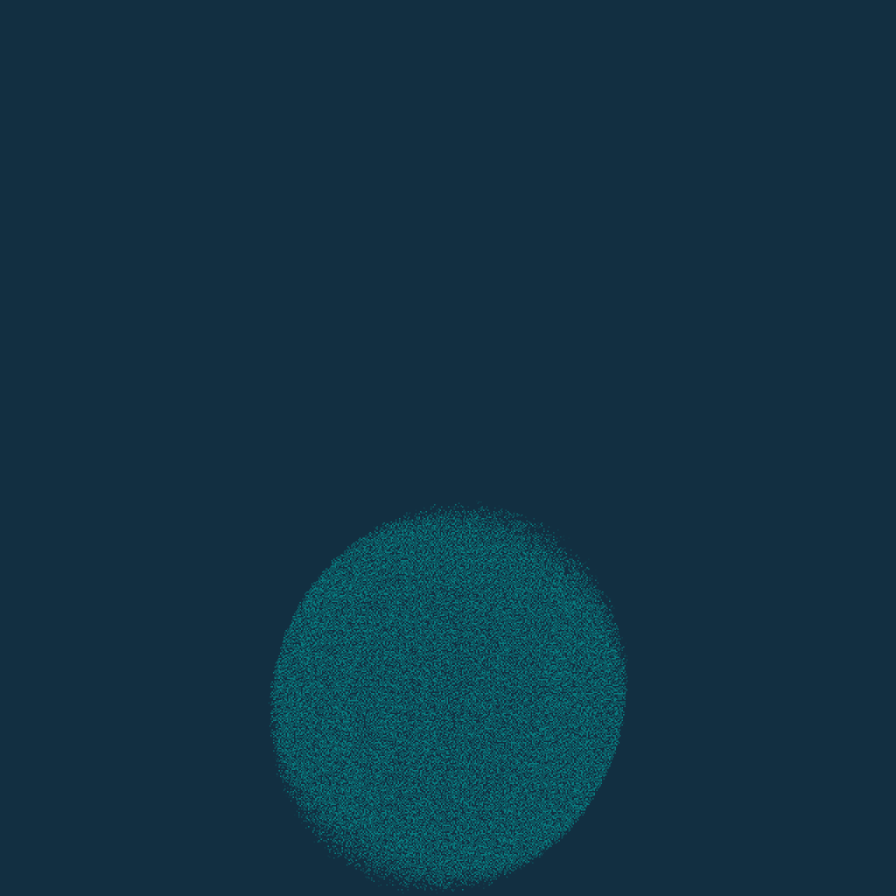
Reproduce this background procedurally as a three.js fragment shader.

```glsl
// A stippled teal disc low on a deep navy ground.
// A tilted ellipse gives the dot density, which thins out towards both ends of
// its long axis; high-passed hash noise turns that density into fine, even grain.
varying vec2 vUv;

float hash(vec2 p) {
  return fract(sin(dot(p, vec2(12.9898, 78.233))) * 43758.5453);
}

// Evenly spread threshold in 0..1: a hash minus the mean of its neighbours
float grainRank(vec2 cell) {
  float around = hash(cell + vec2(1.0, 0.0)) + hash(cell - vec2(1.0, 0.0))
               + hash(cell + vec2(0.0, 1.0)) + hash(cell - vec2(0.0, 1.0));
  float highPass = hash(cell) - 0.25 * around;
  return 1.0 / (1.0 + exp(-5.3 * highPass));
}

// Radius in a slightly tilted ellipse, 1 on its rim
float ellipseRadius(vec2 p) {
  return sqrt(25.2 * p.x * p.x - 4.2 * p.x * p.y + 21.0 * p.y * p.y);
}

// Share of lit grains: crisp at the flanks, scattered at the two ends
float dotDensity(vec2 p) {
  float radius = ellipseRadius(p);
  vec2 direction = p / max(length(p), 0.0001);
  float endness = pow(abs(dot(direction, vec2(0.47, 0.883))), 3.0);
  float inner = 1.0 - mix(0.015, 0.24, endness);
  float outer = 1.01 + 0.05 * endness;
  float body = mix(0.48, 0.54, radius * radius);
  return body * (1.0 - smoothstep(inner, outer, radius));
}

// Coverage of the single grain under a point, with a soft threshold
float grainCoverage(vec2 uv) {
  float grainsAcross = 768.0;
  vec2 cell = floor(uv * grainsAcross);
  vec2 p = (cell + 0.5) / grainsAcross - vec2(0.5005, 0.221);
  return smoothstep(0.0, 0.06, dotDensity(p) - grainRank(cell));
}

void main() {
  vec3 navy = vec3(0.07, 0.184, 0.253);
  vec3 teal = vec3(0.03, 0.48, 0.495);

  // Average four points of a small footprint to smooth the grain edges
  float lit = 0.0;
  for (int j = 0; j < 2; j++) {
    for (int i = 0; i < 2; i++) {
      vec2 offset = (vec2(float(i), float(j)) - 0.5) / 1024.0;
      lit += 0.25 * grainCoverage(vUv + offset);
    }
  }
  gl_FragColor = vec4(mix(navy, teal, lit), 1.0);
}
```
